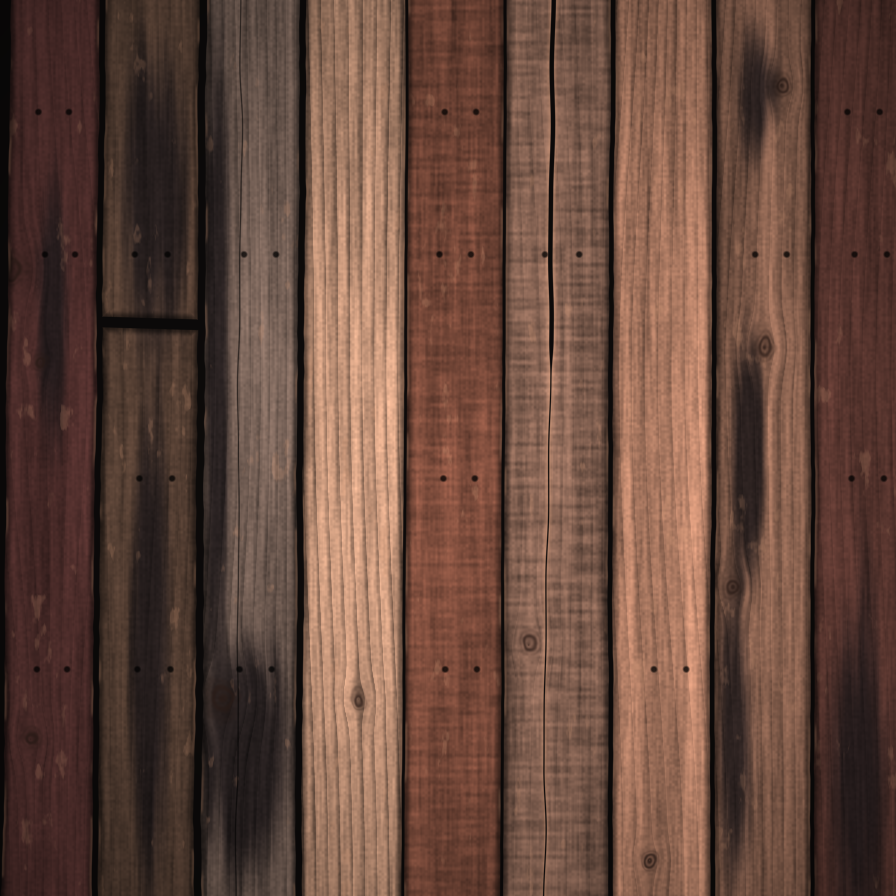
Reproduce this texture procedurally as a WebGL 2 fragment shader.

```glsl
#version 300 es
precision highp float;
// Nine weathered vertical wood planks with dark gaps, stains, knots, cracks and nails.
uniform vec2 u_resolution;
out vec4 fragColor;

const int PLANKS = 9;
const float EDGES[10] = float[](0.004, 0.110, 0.224, 0.336, 0.452, 0.562, 0.682, 0.796, 0.907, 1.02);
const float GAPS[10] = float[](0.003, 0.0033, 0.0042, 0.0036, 0.0016, 0.0017, 0.0026, 0.0026, 0.0022, 0.003);
const vec3 WOOD[9] = vec3[](
  vec3(0.31, 0.18, 0.17), vec3(0.35, 0.26, 0.21), vec3(0.45, 0.37, 0.33),
  vec3(0.71, 0.54, 0.44), vec3(0.46, 0.28, 0.22), vec3(0.50, 0.37, 0.31),
  vec3(0.72, 0.51, 0.41), vec3(0.59, 0.42, 0.34), vec3(0.38, 0.23, 0.20));
const float RINGS[9] = float[](0.10, 0.10, 0.16, 0.30, 0.02, 0.10, 0.14, 0.14, 0.12);
const float SAW[9] = float[](0.04, 0.08, 0.05, 0.04, 0.24, 0.30, 0.05, 0.04, 0.06);
// Stains: centre and radii. Knots: centre and radius.
const vec4 STAINS[9] = vec4[](
  vec4(0.848, 0.90, 0.024, 0.10), vec4(0.838, 0.49, 0.020, 0.15), vec4(0.822, 0.15, 0.024, 0.20),
  vec4(0.270, 0.16, 0.060, 0.14), vec4(0.242, 0.62, 0.018, 0.42), vec4(0.060, 0.67, 0.024, 0.19),
  vec4(0.170, 0.78, 0.046, 0.22), vec4(0.960, 0.14, 0.045, 0.28), vec4(0.168, 0.28, 0.024, 0.32));
const vec3 KNOTS[10] = vec3[](
  vec3(0.400, 0.220, 0.010), vec3(0.818, 0.345, 0.012), vec3(0.853, 0.612, 0.014),
  vec3(0.034, 0.175, 0.012), vec3(0.016, 0.700, 0.018), vec3(0.045, 0.597, 0.009),
  vec3(0.247, 0.220, 0.021), vec3(0.872, 0.905, 0.012), vec3(0.725, 0.040, 0.010),
  vec3(0.590, 0.280, 0.013));
const vec4 NAIL_ROWS = vec4(0.875, 0.716, 0.466, 0.253);
const float NAIL_RADIUS = 0.0034;
const float JOINT_Y = 0.639;
const vec3 GAP_COLOR = vec3(0.045, 0.037, 0.036);
const vec3 STAIN_COLOR = vec3(0.13, 0.105, 0.11);
const vec3 KNOT_COLOR = vec3(0.17, 0.11, 0.09);
const vec3 WORN_COLOR = vec3(0.80, 0.58, 0.45);
const float VIGNETTE = 0.85;

float hash(vec2 p) {
  vec3 q = fract(p.xyx * 0.1031);
  q += dot(q, q.yzx + 33.33);
  return fract((q.x + q.y) * q.z);
}

float noise(vec2 p) {
  vec2 i = floor(p), f = fract(p);
  f *= f * (3.0 - 2.0 * f);
  return mix(mix(hash(i), hash(i + vec2(1, 0)), f.x),
             mix(hash(i + vec2(0, 1)), hash(i + vec2(1, 1)), f.x), f.y);
}

float fbm(vec2 p) {
  float sum = 0.0, amp = 0.533;
  for (int i = 0; i < 4; i++) { sum += amp * noise(p); p = p * 2.03 + 7.1; amp *= 0.5; }
  return sum;
}

// Slightly tilted, ragged plank boundary.
float edgeAt(int i, float y) {
  float k = float(i);
  float ragged = noise(vec2(y * 9.0, k * 5.3)) + 0.4 * noise(vec2(y * 70.0, k * 3.1)) - 0.7;
  return EDGES[i] + (y - 0.5) * 0.009 * (1.0 - EDGES[i]) + ragged * GAPS[i] * 0.9;
}

// Signed distance to a wandering vertical split.
float crackAt(vec2 p, float x, float tilt, float halfWidth) {
  float wander = (noise(vec2(p.y * 14.0, x * 40.0)) - 0.5) * 0.005;
  return abs(p.x - x - tilt * p.y - wander) - halfWidth;
}

void main() {
  vec2 uv = gl_FragCoord.xy / u_resolution;
  float aa = 0.8 / min(u_resolution.x, u_resolution.y);

  // Plank lookup and distance to its outline
  int id = 0;
  for (int i = 1; i < PLANKS; i++) if (uv.x > edgeAt(i, uv.y)) id = i;
  float left = edgeAt(id, uv.y), right = edgeAt(id + 1, uv.y);
  float rim = min(uv.x - left - GAPS[id], right - uv.x - GAPS[id + 1]);
  float seed = float(id) * 17.3;
  if (id == 1) {
    rim = min(rim, abs(uv.y - JOINT_Y + (uv.x - 0.17) * 0.03) - 0.006);
    seed += 51.0 * step(uv.y, JOINT_Y);
  }

  // Grain bends around the knots
  float gx = uv.x, knot = 0.0;
  for (int i = 0; i < KNOTS.length(); i++) {
    vec3 k = KNOTS[i];
    if (k.x < left || k.x > right) continue;
    vec2 d = (uv - k.xy) / k.z;
    gx -= (uv.x - k.x) * 0.8 * exp(-0.35 * dot(d * vec2(1.0, 0.5), d));
    float r = length(d * vec2(1.0, 0.8)) + 0.5 * noise(uv * 90.0) - 0.25;
    knot = max(knot, (1.0 - smoothstep(0.25, 1.2, r)) * (0.7 + 0.3 * cos(r * 14.0)));
  }

  // Grain, growth rings, saw marks and speckle
  float broad = fbm(vec2(gx * 22.0 + seed, uv.y * 2.2 + seed));
  float streak = fbm(vec2(gx * 100.0 + seed, uv.y * 4.0));
  float fiber = noise(vec2(gx * 380.0, uv.y * 26.0 + seed));
  float phase = gx * 75.0 + 3.5 * noise(vec2(gx * 9.0 + seed, uv.y * 1.7));
  float ring = smoothstep(0.55, 0.95, fract(phase)) * (1.0 - smoothstep(0.95, 1.0, fract(phase)));
  float saw = noise(vec2(uv.x * 30.0 + seed, uv.y * 230.0)) - 0.5;
  float tone = 1.0 + 0.50 * (broad - 0.5) + 0.45 * (streak - 0.5) + 0.18 * (fiber - 0.5);
  tone += SAW[id] * saw - RINGS[id] * ring + 0.14 * (noise(uv * 330.0) - 0.5);
  vec3 color = WOOD[id] * tone;

  // Stains, worn flakes and knots
  for (int i = 0; i < STAINS.length(); i++) {
    vec4 s = STAINS[i];
    if (s.x < left || s.x > right) continue;
    float r = length((uv - s.xy) / s.zw) + 0.9 * (broad - 0.5) + 0.5 * (streak - 0.5);
    color = mix(color, STAIN_COLOR * tone, 0.85 * (1.0 - smoothstep(0.35, 1.1, r)));
  }
  float flakes = smoothstep(0.70, 0.82, fbm(uv * vec2(70.0, 28.0) + seed));
  color = mix(color, WORN_COLOR, 0.25 * flakes);
  color = mix(color, KNOT_COLOR, 0.8 * knot);

  // Cracks: a wide upper split that thins, and a hairline
  if (id == 5) {
    float split = crackAt(uv, 0.607, 0.010, mix(0.0007, 0.0025, smoothstep(0.58, 0.62, uv.y)));
    color = mix(color, WORN_COLOR, 0.4 * (1.0 - smoothstep(0.0, 0.005, split)));
    color = mix(GAP_COLOR, color, smoothstep(-aa, aa, split));
  }
  if (id == 2) color *= 0.4 + 0.6 * smoothstep(-aa, aa, crackAt(uv, 0.264, 0.006, 0.0007));

  // Paired nails, present in some rows
  for (int i = 0; i < 8; i++) {
    float row = float(i / 2), side = float(i % 2);
    if (id != 4 && hash(vec2(float(id) + 3.0, row + 11.0)) < 0.6) continue;
    float across = 0.33 + 0.32 * side + 0.1 * hash(vec2(row, float(id)));
    float d = length(uv - vec2(mix(left, right, across), NAIL_ROWS[i / 2]));
    color *= 0.25 + 0.75 * smoothstep(NAIL_RADIUS - 0.0015, NAIL_RADIUS + 0.0015, d);
  }

  // Worn rims, edge shade, gaps and vignette
  float worn = smoothstep(0.5, 0.75, noise(vec2(seed + uv.x * 20.0, uv.y * 28.0)));
  color *= mix(0.5, 1.0, smoothstep(0.0, 0.009, rim));
  color = mix(color, WORN_COLOR * 0.8, 0.35 * worn * (1.0 - smoothstep(0.001, 0.004, rim)));
  color = mix(GAP_COLOR, color, smoothstep(-aa, aa, rim));
  vec2 c = uv - 0.5;
  color *= 1.08 - VIGNETTE * dot(c, c);
  fragColor = vec4(clamp(color, 0.0, 1.0), 1.0);
}
```
